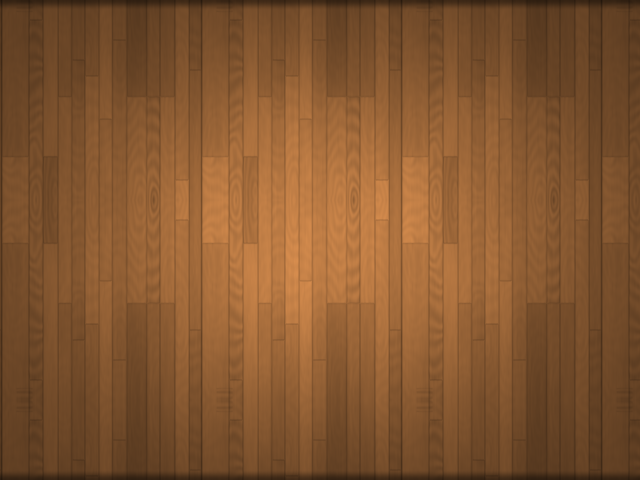
Reproduce this texture procedurally as a Shadertoy shader.

```glsl
#define TILES vec2(3.2, 2.4)
#define TILE_SHIFT vec2(0.008, 0.4)
#define WOOD vec3(1.0, 0.655, 0.362)
#define RIM_LIGHT 0.355
#define CENTRE_LIGHT 0.41
#define LIGHT_FALLOFF 1.5
#define SEAM_WIDTH 0.004
#define SEAM_DEPTH 0.13
#define GRAIN_DEPTH 0.11
#define FIGURE_DEPTH 0.065

const int BOARDS = 13;

// Left edge of each board across one tile
const float EDGE[14] = float[14](0.0, 0.137, 0.208, 0.283, 0.35, 0.417, 0.488,
    0.554, 0.625, 0.725, 0.792, 0.867, 0.938, 1.0);

// Joint height, tone below the joint, tone above it
const vec3 BOARD[13] = vec3[13](
    vec3(0.217, 1.06, 0.99), vec3(0.900, 0.98, 0.95), vec3(0.217, 0.91, 1.04),
    vec3(0.517, 1.03, 0.99), vec3(0.700, 0.97, 0.95), vec3(0.620, 1.06, 1.00),
    vec3(0.404, 1.04, 1.08), vec3(0.800, 0.97, 0.95), vec3(0.517, 1.00, 0.86),
    vec3(0.517, 0.95, 0.89), vec3(0.517, 1.03, 0.92), vec3(0.100, 1.09, 1.02),
    vec3(0.650, 0.93, 0.90));

float hash(vec2 p) {
    vec3 q = fract(vec3(p.xyx) * 0.1031);
    q += dot(q, q.yzx + 33.33);
    return fract((q.x + q.y) * q.z);
}

float noise(vec2 p) {
    vec2 i = floor(p), f = fract(p);
    f = f * f * (3.0 - 2.0 * f);
    return mix(mix(hash(i), hash(i + vec2(1, 0)), f.x),
               mix(hash(i + vec2(0, 1)), hash(i + vec2(1, 1)), f.x), f.y);
}

float line(float dist, float width, float px) {
    return 1.0 - smoothstep(0.5 * width, 0.5 * width + px, abs(dist));
}

// Long fibres and short pores, centred on zero
float fibres(vec2 t, float seed) {
    float broad = noise(t * vec2(38.0, 3.0) + seed);
    float fine = noise(t * vec2(110.0, 7.0) + seed * 1.7);
    float pores = noise(t * vec2(150.0, 28.0) + seed * 2.3);
    return 0.4 * broad + 0.35 * fine + 0.25 * pores - 0.5;
}

// Stretched growth rings around a heart point
float rings(vec2 t, vec2 heart, float seed) {
    float warp = noise(t * vec2(22.0, 9.0) + seed) - 0.5;
    vec2 d = (t - heart) * vec2(26.0, 6.5);
    float r = length(d) + 0.55 * warp;
    return sin(r * 13.0) * (0.45 + 0.55 * noise(t * vec2(30.0, 8.0) + seed));
}

void mainImage(out vec4 fragColor, in vec2 fragCoord) {
    vec2 uv = fragCoord / iResolution.xy;
    float px = TILES.x / iResolution.x;

    // Tiles repeat across and mirror vertically
    vec2 p = uv * TILES - TILE_SHIFT;
    vec2 t = vec2(fract(p.x), abs(mod(p.y, 2.0) - 1.0));

    // Board lookup
    int id = 0;
    for (int i = 1; i < BOARDS; i++) if (t.x >= EDGE[i]) id = i;
    vec3 board = BOARD[id];
    float past = t.y - board.x;
    float seed = float(id) * 7.31 + (past > 0.0 ? 41.7 : 3.2);
    float tone = mix(board.y, board.z, smoothstep(-px, px, past));

    // Grain, with hearts on the mirror line for the knotted boards
    bool knotted = (id == 1 || id == 9) && past < 0.0;
    float middle = 0.5 * (EDGE[id] + EDGE[id + 1]);
    vec2 heart = vec2(middle + 0.05 * (hash(vec2(seed, 2.0)) - 0.5),
                      hash(vec2(seed, 5.0)) * 1.2 - 0.1);
    if (knotted) heart = vec2(middle, 0.0);
    float strength = knotted ? 1.0 : 0.6 * hash(vec2(seed, 9.0));
    tone += GRAIN_DEPTH * fibres(t, seed);
    tone += FIGURE_DEPTH * strength * rings(t, heart, seed);
    tone += 0.06 * (noise(t * vec2(9.0, 4.0) + seed) - 0.5);

    // Dark eye of the main knot
    vec2 eye = (t - vec2(middle, 0.0)) * vec2(60.0, 18.0);
    if (id == 9) tone -= 0.16 * exp(-dot(eye, eye));

    // Rippled patch at the far mirror line
    vec2 inset = vec2(0.045, 0.065) - abs(t - vec2(0.115, 1.0));
    float patchMask = smoothstep(0.0, 2.0 * px, min(inset.x, inset.y));
    tone -= patchMask * (0.05 + 0.04 * sin(t.y * 260.0 + 4.0 * noise(t * 30.0)));

    // Seams, joints and the deeper seam between tiles
    float side = min(t.x - EDGE[id], EDGE[id + 1] - t.x);
    float seam = max(line(side, SEAM_WIDTH, px), 0.7 * line(past, SEAM_WIDTH, px));
    float tileSeam = line(min(t.x, 1.0 - t.x), SEAM_WIDTH, px);
    tone *= 1.0 - SEAM_DEPTH * (seam + tileSeam);

    // Central light and shaded top and bottom rims
    vec2 c = uv * 2.0 - 1.0;
    float light = RIM_LIGHT + CENTRE_LIGHT * exp(-LIGHT_FALLOFF * dot(c, c));
    light *= mix(0.55, 1.0, smoothstep(0.0, 0.022, min(uv.y, 1.0 - uv.y)));

    fragColor = vec4(clamp(WOOD * tone * light, 0.0, 1.0), 1.0);
}
```
